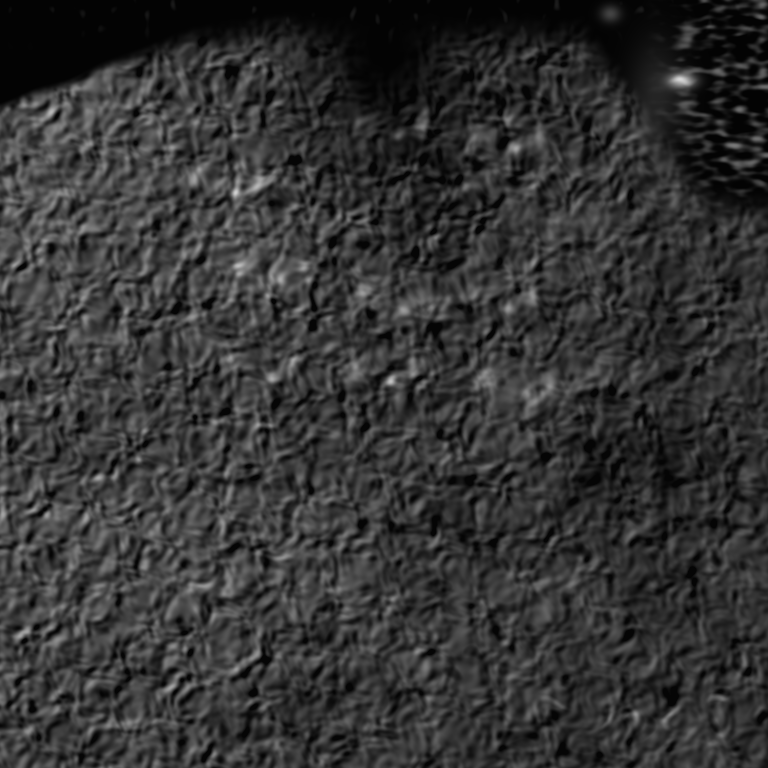
A Shadertoy shader for this texture:

```glsl
// Dim granular ground in raking light from the upper left, fading into darkness above.
// Relief is the directional difference of a noise height field; masks shape the dark
// skyline, a glittering corner, clusters of soft glints and a few bright strands.

const float GRAIN_FREQ = 64.0;       // grains across the canvas
const float LIGHT_REACH = 0.0068;    // distance between the two height samples
const vec2 LIGHT_DIR = vec2(-0.78, 0.62);
const float RELIEF = 0.29;
const float BASE_TONE = 0.215;
const float GLINT_TONE = 0.40;
const float STRAND_TONE = 0.26;
const float CORNER_TONE = 0.48;
const float HAZE_TONE = 0.13;
const vec2 GLARE_POS = vec2(0.888, 0.895);

vec2 hash2(vec2 p) {
    vec3 q = fract(p.xyx * vec3(0.1031, 0.1030, 0.0973));
    q += dot(q, q.yzx + 33.33);
    return fract((q.xx + q.yz) * q.zy);
}

float slopeAt(vec2 cell, vec2 offset) {
    float angle = 6.2832 * hash2(cell + 57.0).x;
    return dot(vec2(cos(angle), sin(angle)), offset);
}

// Gradient noise, roughly -0.7 to 0.7
float noise(vec2 p) {
    vec2 i = floor(p), f = p - i;
    vec2 u = f * f * f * (f * (f * 6.0 - 15.0) + 10.0);
    vec2 e = vec2(1.0, 0.0);
    float low = mix(slopeAt(i, f), slopeAt(i + e, f - e), u.x);
    float high = mix(slopeAt(i + e.yx, f - e.yx), slopeAt(i + 1.0, f - 1.0), u.x);
    return mix(low, high, u.y);
}

// Uneven grains: two turned layers and a coarse swell, bent out of the lattice
float height(vec2 uv) {
    vec2 p = uv * GRAIN_FREQ;
    p += 0.7 * vec2(noise(p * 0.37 + 61.0), noise(p * 0.37 + 83.0));
    vec2 turned = mat2(0.8, 0.6, -0.6, 0.8) * p;
    return 0.85 * noise(p) + 0.45 * noise(turned * 1.55 + 19.0) + 0.9 * noise(turned * 0.5 + 7.0);
}

float blob(vec2 d, vec2 size) {
    d /= size;
    return exp(-dot(d, d));
}

// Broad light and dark areas of the ground
float groundTone(vec2 uv) {
    float tone = BASE_TONE + 0.07 * (0.55 - uv.x);
    tone += 0.06 * noise(uv * 5.0 + 3.0) + 0.06 * noise(uv * 11.0 + 9.0) + 0.08 * noise(uv * 26.0);
    tone += 0.06 * blob(uv - vec2(0.08, 0.74), vec2(0.26, 0.20));
    tone += 0.035 * blob(uv - vec2(0.20, 0.25), vec2(0.30, 0.16));
    tone -= 0.07 * blob(uv - vec2(0.79, 0.40), vec2(0.09, 0.07));
    tone -= 0.07 * blob(uv - vec2(0.56, 0.80), vec2(0.14, 0.15));
    return tone;
}

// 1 on the ground, 0 above the skyline and in the shadow notch
float groundMask(vec2 uv) {
    float skyline = min(0.86 + 0.36 * uv.x, 0.95);
    float slope = max(0.95 - 1.35 * (uv.x - 0.76), 0.725);
    skyline = min(skyline, slope) + 0.012 * noise(uv * 14.0);
    float softness = mix(0.008, 0.035, smoothstep(0.05, 0.4, uv.x));
    float mask = smoothstep(-softness, softness, skyline - uv.y);
    float notch = blob(uv - vec2(0.50, 0.94), vec2(0.085, 0.12));
    return mask * (1.0 - min(1.05 * notch, 1.0));
}

// Jittered clusters, each a wide, a sharp and a tall glint
float glints(vec2 uv) {
    float sum = 0.0;
    for (int k = 0; k < 9; k++) {
        vec2 id = vec2(k % 3, k / 3);
        vec2 jitter = hash2(id + 4.0) - 0.5;
        vec2 center = vec2(0.34 + 0.18 * id.x, 0.79 - 0.15 * id.y) + 0.09 * jitter;
        vec2 d = uv - center;
        float strength = 0.75 + 0.4 * hash2(id + 31.0).y;
        sum += strength * (0.60 * blob(d - vec2(-0.051, 0.020), vec2(0.013))
             + 1.00 * blob(d, vec2(0.0075))
             + 0.60 * blob(d - vec2(0.030, 0.016), vec2(0.009, 0.016))
             + 0.17 * blob(d - vec2(-0.015, 0.010), vec2(0.045, 0.025)));
    }
    return sum;
}

// Sparse bright curls toward the lower right
float strands(vec2 uv) {
    float area = smoothstep(0.5, 0.9, uv.x) * smoothstep(0.25, 0.08, uv.y);
    float line = smoothstep(0.14, 0.0, abs(noise(uv * vec2(17.0, 22.0) + 41.0)));
    return area * line * smoothstep(0.05, 0.4, noise(uv * 23.0 + 11.0));
}

// Wet-looking horizontal sparkle with haze and a glare
float glitterCorner(vec2 uv) {
    float edge = uv.x - (0.865 + 0.3 * max(0.86 - uv.y, 0.0));
    float area = smoothstep(-0.03, 0.06, edge) * smoothstep(0.69, 0.80, uv.y);
    float ripple = noise(uv * vec2(42.0, 92.0)) + 0.45 * noise(uv * vec2(66.0, 130.0) + 5.0);
    ripple += 0.5 * noise(uv * vec2(15.0, 24.0) + 13.0);
    float tone = CORNER_TONE * area * smoothstep(-0.2, 0.95, ripple);
    tone += HAZE_TONE * blob(uv - vec2(0.855, 0.875), vec2(0.035, 0.07));
    tone += 0.65 * blob(uv - GLARE_POS, vec2(0.018, 0.010));
    return tone + 0.25 * blob(uv - vec2(0.795, 0.982), vec2(0.013, 0.011));
}

void mainImage(out vec4 fragColor, in vec2 fragCoord) {
    vec2 uv = fragCoord / iResolution.xy;

    // Relief, patchy and softer toward the lower right
    float facing = height(uv) - height(uv + LIGHT_DIR * LIGHT_REACH);
    float contrast = RELIEF * mix(1.15, 0.72, smoothstep(0.2, 1.0, uv.x - 0.4 * uv.y + 0.2));
    contrast *= 1.0 + 0.7 * noise(uv * 19.0 + 29.0);
    float pits = smoothstep(0.2, 0.5, noise(uv * 36.0 + 77.0));
    float ground = groundTone(uv) + contrast * facing - 0.13 * pits;
    ground += GLINT_TONE * glints(uv) + STRAND_TONE * strands(uv);

    // Faint specks in the dark band
    float specks = 0.12 * smoothstep(0.3, 0.6, noise(uv * vec2(60.0, 40.0) + 23.0));
    float dark = 0.012 + specks * smoothstep(0.93, 0.99, uv.y);

    float tone = mix(dark, max(ground, 0.02), groundMask(uv)) + glitterCorner(uv);
    fragColor = vec4(vec3(clamp(tone, 0.0, 1.0)), 1.0);
}
```
